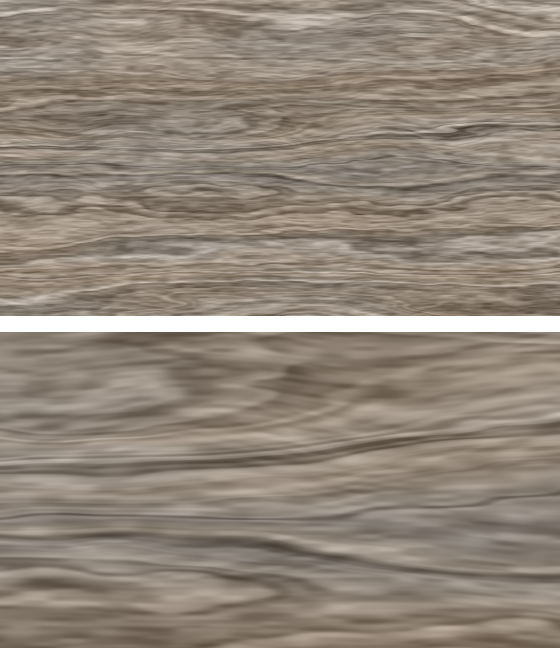
Top: the whole. Bottom: its middle third, enlarged.
Reproduce this texture procedurally as a Shadertoy shader.

```glsl
float hash(vec2 cell) {
    uvec2 q = uvec2(ivec2(cell)) * uvec2(1597334677u, 3812015801u);
    uint n = (q.x ^ q.y) * 1597334677u;
    n = (n ^ (n >> 15)) * 2246822519u;
    return float((n ^ (n >> 13)) >> 8) / 16777216.0;
}

// Value noise centred on zero, range -0.5 to 0.5
float noise(vec2 p) {
    vec2 cell = floor(p), f = fract(p);
    f = f * f * f * (f * (f * 6.0 - 15.0) + 10.0);
    float low = mix(hash(cell), hash(cell + vec2(1, 0)), f.x);
    float high = mix(hash(cell + vec2(0, 1)), hash(cell + vec2(1, 1)), f.x);
    return mix(low, high, f.y) - 0.5;
}

// Growth-ring coordinate: nearly flat layers, bent into eyes and long waves
float ringField(vec2 p) {
    float field = p.y * 8.0;
    field += 1.1 * noise(vec2(p.x * 1.2 + p.y * 0.7, p.y * 5.0) + 17.0);
    field += 0.65 * noise(vec2(p.x * 2.0 - p.y * 0.9, p.y * 12.0) + 43.0);
    field += 0.20 * noise(vec2(p.x * 5.0 + p.y, p.y * 30.0) + 71.0);
    field += 0.10 * noise(vec2(p.x * 14.0, p.y * 80.0) + 97.0);
    return field;
}

// One layer of grain, faded where it is too dense to resolve
float grain(float field, float density, float seed) {
    float s = field * density;
    return noise(vec2(s, seed)) * (1.0 - smoothstep(0.7, 1.8, fwidth(s)));
}

void mainImage(out vec4 fragColor, in vec2 fragCoord) {
    vec2 p = fragCoord / iResolution.y;
    float field = ringField(p);

    // Broad, medium and narrow rings
    float tone = 0.545;
    tone += 0.09 * grain(field, 2.6, 3.0);
    tone += 0.14 * grain(field, 5.5, 11.0);
    tone += 0.14 * grain(field, 11.0, 23.0);
    tone += 0.13 * grain(field, 21.0, 31.0);

    // Thin pale seams with a dark lower edge
    float seam = grain(field, 6.0, 47.0);
    float patchiness = 0.6 + 0.8 * noise(vec2(p.x * 3.0, p.y * 12.0) + 59.0);
    tone += 0.13 * patchiness * smoothstep(0.30, 0.47, seam);
    float edge = grain(field + 0.08, 6.0, 47.0);
    tone -= 0.10 * patchiness * smoothstep(0.30, 0.47, edge);

    // Short fibres that lean gently with the grain
    vec2 fibre = vec2(p.x, p.y + 0.025 * noise(vec2(p.x * 5.0, p.y * 7.0)));
    tone += 0.09 * noise(vec2(fibre.x * 7.0, fibre.y * 75.0) + 101.0);
    tone += 0.13 * noise(vec2(fibre.x * 16.0 + fibre.y * 9.0, fibre.y * 140.0) + 131.0);
    tone += 0.12 * noise(vec2(fibre.x * 34.0 - fibre.y * 14.0, fibre.y * 220.0) + 151.0);

    // Warm brown with cooler grey patches
    float warmth = 1.0 + 0.4 * noise(vec2(p.x * 2.0, p.y * 9.0) + 181.0)
                 + 0.4 * grain(field, 4.0, 61.0);
    vec3 wood = vec3(tone + 0.005) - vec3(0.0, 0.047, 0.098) * warmth;
    fragColor = vec4(clamp(wood, 0.0, 1.0), 1.0);
}
```
